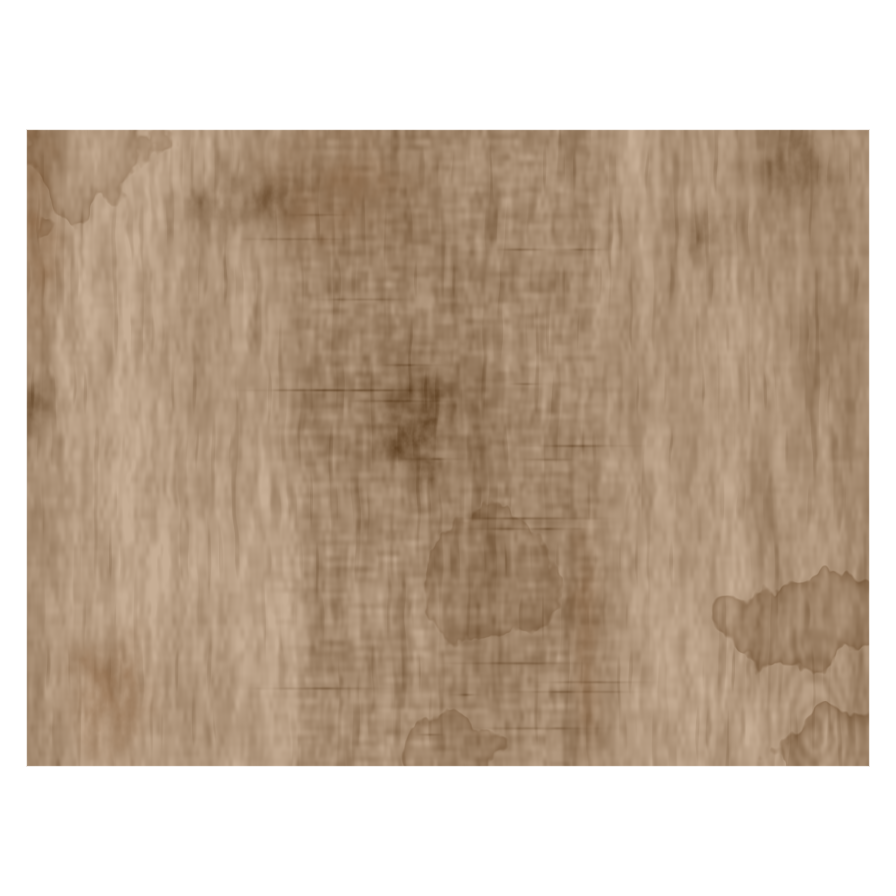
Reproduce this texture procedurally as a three.js fragment shader.

```glsl
// A wide oak board with vertical grain, knots, tide-marked stains and saw scratches on white.
varying vec2 vUv;

const vec3 WHITE = vec3(1.0);
const vec3 DARK_OAK = vec3(0.53, 0.42, 0.31);
const vec3 PALE_OAK = vec3(0.73, 0.63, 0.53);
const vec3 RUST = vec3(0.55, 0.39, 0.25);
const vec2 BOARD_HALF = vec2(0.47, 0.355);

float hash(vec2 p) {
  return fract(sin(dot(p, vec2(127.1, 311.7))) * 43758.545);
}

float noise(vec2 p) {
  vec2 i = floor(p);
  vec2 f = fract(p);
  f = f * f * (3.0 - 2.0 * f);
  float low = mix(hash(i), hash(i + vec2(1.0, 0.0)), f.x);
  float high = mix(hash(i + vec2(0.0, 1.0)), hash(i + 1.0), f.x);
  return mix(low, high, f.y);
}

float fbm(vec2 p) {
  float sum = 0.0;
  float weight = 0.533;
  for (int i = 0; i < 4; i++) {
    sum += weight * noise(p);
    p = p * 2.03 + 17.3;
    weight *= 0.5;
  }
  return sum;
}

// Soft ragged spot
float smudge(vec2 p, vec2 centre, vec2 radius) {
  vec2 ragged = vec2(fbm(p * 30.0), fbm(p * 30.0 + 51.0)) - 0.5;
  vec2 q = (p - centre) / radius + 1.5 * ragged;
  return exp(-dot(q, q)) * (0.35 + 1.3 * fbm(p * vec2(75.0, 45.0)));
}

// Stain that is darkest along its sharp outer rim
float tideStain(vec2 p, vec2 centre, vec2 radius) {
  float d = length((p - centre) / radius) - 1.0;
  d += 1.5 * (fbm(p * vec2(26.0, 19.0)) - 0.5);
  float inside = 1.0 - smoothstep(-0.04, 0.07, d);
  return inside * (0.25 + 0.75 * exp(5.0 * min(d, 0.0)));
}

// Thin tapering stroke
float stroke(vec2 offset, vec2 size) {
  vec2 q = offset / size;
  return exp(-dot(q, q));
}

// Fibres of several widths, running upward, centred on zero
float grain(vec2 p) {
  p.x += 0.012 * (fbm(p * vec2(9.0, 4.0)) - 0.5);
  p.x += 0.003 * (noise(p * vec2(50.0, 35.0)) - 0.5);
  float fibres = 0.42 * (noise(p * vec2(150.0, 22.0)) - 0.5);
  fibres += 0.28 * (noise(p * vec2(75.0, 6.0) + 9.0) - 0.5);
  fibres += 0.30 * (noise(p * vec2(230.0, 75.0) + 31.0) - 0.5);
  float pores = smoothstep(0.66, 0.92, noise(p * vec2(170.0, 16.0) + 73.0));
  return fibres - 0.24 * pores;
}

// Nested arches of a flat-sawn figure
float arches(vec2 p, vec2 centre) {
  vec2 q = (p - centre) * vec2(1.0, 0.45);
  float reach = length(q) + 0.012 * fbm(p * 22.0);
  return sin(reach * 520.0) * smoothstep(0.085, 0.03, reach);
}

// Short strokes across and along the board
float scratches(vec2 p) {
  float sum = 0.0;
  for (int i = 0; i < 22; i++) {
    float id = float(i);
    vec2 spot = vec2(hash(vec2(id, 3.0)), hash(vec2(id, 8.0)));
    float reach = 0.012 + 0.045 * hash(vec2(id, 5.0));
    vec2 across = vec2(mix(0.33, 0.70, spot.x), mix(0.18, 0.78, spot.y));
    vec2 along = mix(vec2(0.04, 0.16), vec2(0.68, 0.84), spot.yx);
    sum += 0.38 * stroke(p - across, vec2(reach, 0.0016));
    sum += 0.20 * stroke(p - along, vec2(0.0025, reach));
  }
  return sum * (0.4 + 1.1 * noise(p * 90.0));
}

void main() {
  vec2 p = vUv;

  // Broad light and dark lengths of the board
  float sway = p.x + 0.05 * (fbm(p * vec2(5.0, 3.0)) - 0.5);
  float heart = smoothstep(0.30, 0.36, sway) * (1.0 - smoothstep(0.63, 0.72, sway));
  float sides = 1.0 - smoothstep(0.03, 0.09, sway) + smoothstep(0.81, 0.90, sway);
  float tone = 0.90 - 0.34 * heart - 0.26 * sides;
  tone += 0.65 * (fbm(p * vec2(13.0, 5.0)) - 0.5) + grain(p);

  // Rough cross-weave in the heart and figure at the lower right
  float weave = noise(p * vec2(32.0, 170.0)) - 0.5 + 0.8 * (noise(p * 120.0) - 0.5);
  tone += 0.30 * weave * (0.25 + 0.75 * heart);
  tone += 0.13 * arches(p, vec2(0.91, 0.18)) - scratches(p);

  // Knots and smudges
  float knots = 1.1 * smudge(p, vec2(0.47, 0.51), vec2(0.030, 0.040));
  knots += 0.45 * smudge(p, vec2(0.46, 0.55), vec2(0.085, 0.085));
  knots += 0.9 * smudge(p, vec2(0.305, 0.775), vec2(0.028, 0.025));
  knots += 0.6 * smudge(p, vec2(0.235, 0.77), vec2(0.035, 0.028));
  knots += 0.9 * smudge(p, vec2(0.035, 0.54), vec2(0.022, 0.026));
  knots += 0.6 * smudge(p, vec2(0.89, 0.82), vec2(0.035, 0.040));
  knots += 0.5 * smudge(p, vec2(0.78, 0.74), vec2(0.040, 0.025));

  // Rusty patches and tide marks
  float rust = 0.9 * smudge(p, vec2(0.12, 0.23), vec2(0.040, 0.055));
  rust += 0.8 * smudge(p, vec2(0.04, 0.75), vec2(0.022, 0.090));
  rust += 0.7 * smudge(p, vec2(0.655, 0.27), vec2(0.014, 0.110));
  rust += 0.6 * smudge(p, vec2(0.38, 0.79), vec2(0.060, 0.060));
  float tides = 0.6 * tideStain(p, vec2(0.10, 0.84), vec2(0.075, 0.085));
  tides += 0.5 * tideStain(p, vec2(0.54, 0.36), vec2(0.075, 0.065));
  tides += 0.8 * tideStain(p, vec2(0.90, 0.31), vec2(0.090, 0.050));
  tides += 0.8 * tideStain(p, vec2(0.94, 0.16), vec2(0.065, 0.045));
  tides += 0.6 * tideStain(p, vec2(0.51, 0.16), vec2(0.055, 0.040));
  tone -= 0.9 * knots + 0.25 * rust + 0.75 * tides;

  // Colour and the board's edge
  vec3 wood = mix(DARK_OAK, PALE_OAK, clamp(tone, -0.9, 1.25));
  wood = mix(wood, RUST, clamp(0.45 * rust + 0.15 * tides, 0.0, 0.6));
  vec2 beyond = abs(p - 0.5) - BOARD_HALF;
  float outside = smoothstep(-0.001, 0.001, max(beyond.x, beyond.y));
  gl_FragColor = vec4(mix(wood, WHITE, outside), 1.0);
}
```
